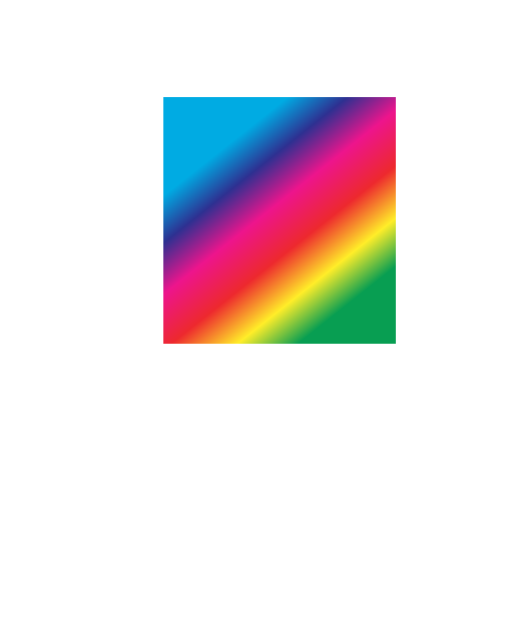
Reproduce this background procedurally as a WebGL 1 fragment shader.

```glsl
precision highp float;
// A rectangle on a white page, filled with a diagonal rainbow gradient.
// The gradient position is a slanted sum of x and depth; each colour stop is
// blended onto the previous one, and the rectangle is an antialiased box mask.

uniform vec2 u_resolution;

const vec3 WHITE   = vec3(1.0);
const vec3 SKY     = vec3(0.0, 0.67, 0.89);
const vec3 INDIGO  = vec3(0.18, 0.19, 0.57);
const vec3 MAGENTA = vec3(0.93, 0.08, 0.55);
const vec3 RED     = vec3(0.93, 0.16, 0.18);
const vec3 YELLOW  = vec3(1.0, 0.93, 0.16);
const vec3 GREEN   = vec3(0.03, 0.62, 0.32);

// Rectangle corners and gradient slant, in fractions of the canvas
const vec2 BOX_MIN = vec2(0.3203, 0.4629);
const vec2 BOX_MAX = vec2(0.7761, 0.8483);
const float SLANT = 0.632;

// Linear blend from the colour so far to the next stop
vec3 blendStop(vec3 base, vec3 next, float start, float end, float t) {
  return mix(base, next, clamp((t - start) / (end - start), 0.0, 1.0));
}

vec3 rainbow(float t) {
  vec3 color = SKY;
  color = blendStop(color, INDIGO,  0.306, 0.380, t);
  color = blendStop(color, MAGENTA, 0.380, 0.460, t);
  color = blendStop(color, RED,     0.460, 0.547, t);
  color = blendStop(color, YELLOW,  0.547, 0.629, t);
  color = blendStop(color, GREEN,   0.629, 0.704, t);
  return color;
}

// Coverage of an axis-aligned box, softened across one pixel
float boxMask(vec2 p, vec2 low, vec2 high, vec2 pixel) {
  vec2 inside = min(p - low, high - p) / pixel;
  vec2 coverage = clamp(inside + 0.5, 0.0, 1.0);
  return coverage.x * coverage.y;
}

void main() {
  vec2 uv = gl_FragCoord.xy / u_resolution;

  // Distance along the gradient, growing downward and to the right
  float t = 1.0 - uv.y + SLANT * (uv.x - BOX_MIN.x);

  float mask = boxMask(uv, BOX_MIN, BOX_MAX, 1.0 / u_resolution);
  gl_FragColor = vec4(mix(WHITE, rainbow(t), mask), 1.0);
}
```
